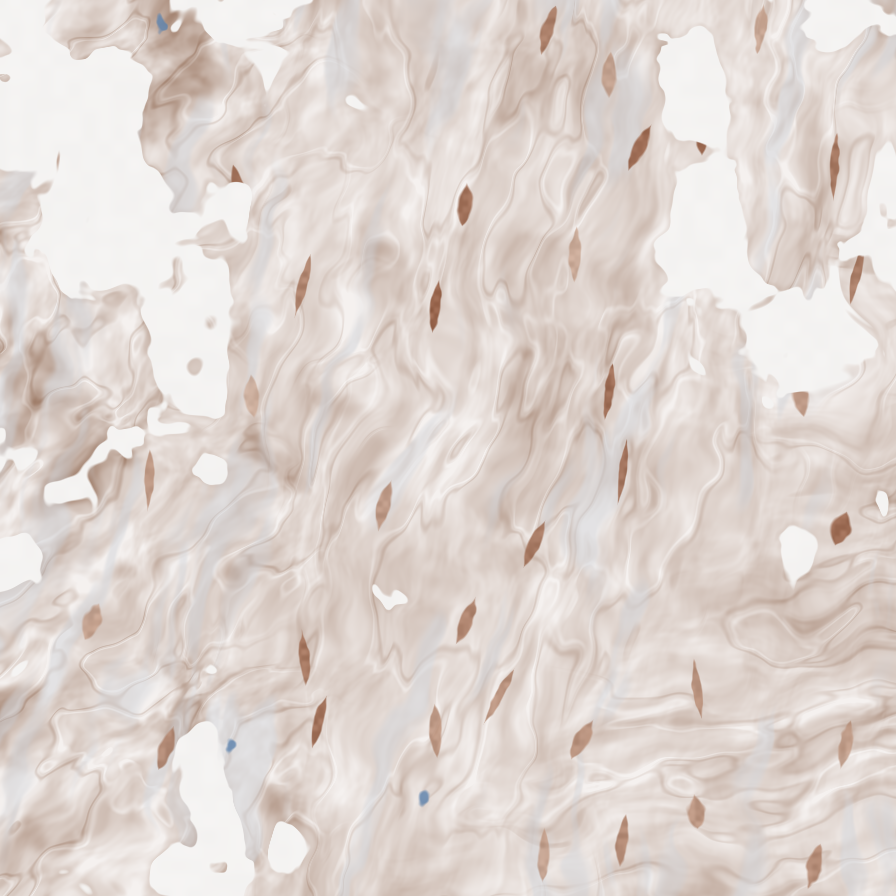
This texture is drawn by a Shadertoy shader. Its source:

```glsl
// Stained fibrous tissue: pale wavy bundles, white gaps, brown spindle nuclei, rare blue specks.

float hash(vec2 p) {
    vec3 q = fract(p.xyx * 0.1031);
    q += dot(q, q.yzx + 33.33);
    return fract((q.x + q.y) * q.z);
}

float noise(vec2 p) {
    vec2 cell = floor(p), f = fract(p);
    f = f * f * f * (f * (f * 6.0 - 15.0) + 10.0);
    return mix(mix(hash(cell), hash(cell + vec2(1, 0)), f.x),
               mix(hash(cell + vec2(0, 1)), hash(cell + vec2(1, 1)), f.x), f.y);
}

float fbm(vec2 p, int octaves) {
    float sum = 0.0, weight = 0.5, total = 0.0;
    for (int i = 0; i < octaves; i++) {
        sum += weight * noise(p);
        total += weight;
        weight *= 0.52;
        p = p * 2.03 + vec2(17.3, 9.1);
    }
    return sum / total;
}

// x runs across the fibres, y along them; lean is measured from vertical.
vec2 fibreAxes(vec2 p, float lean) {
    float c = cos(lean), s = sin(lean);
    return vec2(c * p.x - s * p.y, s * p.x + c * p.y);
}

// Relief shading plus thin dark creases and bright glints along contours.
float folds(vec2 p) {
    float height = fbm(p, 4);
    float slope = fbm(p + vec2(0.3, 0.12), 4) - height;
    float outline = fbm(p * 0.8 + 41.0, 3);
    float crease = 1.0 - smoothstep(0.0, 0.035, abs(outline - 0.47));
    float glint = 1.0 - smoothstep(0.0, 0.03, abs(outline - 0.54));
    return 0.75 * slope + 0.25 * (height - 0.5) - 0.17 * crease + 0.11 * glint;
}

// Spindle nuclei on a jittered grid: rgb is colour, a is coverage.
vec4 nuclei(vec2 uv) {
    vec4 result = vec4(0);
    vec2 home = floor(uv * 8.0);
    for (int y = -1; y <= 1; y++)
    for (int x = -1; x <= 1; x++) {
        vec2 id = home + vec2(x, y) + 50.0;
        vec2 centre = (id - 50.0 + 0.1 + 0.8 * vec2(hash(id + 3.1), hash(id + 7.7))) / 8.0;
        float chance = mix(0.3, 0.68, smoothstep(0.15, 0.4, centre.x));
        if (hash(id + 13.0) > chance) continue;
        vec2 p = fibreAxes(uv - centre, 0.2 + 0.7 * (hash(id + 21.0) - 0.5));
        float halfLength = mix(0.019, 0.036, hash(id + 31.0));
        float halfWidth = mix(0.011, 0.005, hash(id + 31.0));
        p.x += 4.0 * (hash(id + 37.0) - 0.5) * p.y * p.y;
        float along = p.y / halfLength;
        float d = abs(p.x) / halfWidth + along * along + 0.35 * (noise(uv * 110.0) - 0.5);
        float depth = hash(id + 43.0);
        float cover = smoothstep(1.12, 0.72, d) * mix(0.65, 0.95, depth);
        vec3 stain = mix(vec3(0.78, 0.63, 0.54), vec3(0.58, 0.37, 0.27), depth);
        stain += 0.12 * (noise(uv * 150.0) - 0.5);
        if (cover > result.a) result = vec4(stain, cover);
    }
    return result;
}

// Sparse, ragged blue flecks, mostly in the upper left.
float blueFlecks(vec2 uv) {
    vec2 id = floor(uv * 14.0);
    vec2 p = fract(uv * 14.0) - 0.3 - 0.4 * vec2(hash(id + 61.0), hash(id + 67.0));
    float chance = 0.015 + 0.1 * smoothstep(0.5, 0.1, uv.x) * smoothstep(0.6, 0.8, uv.y);
    float d = length(p * vec2(1.3, 0.9)) + 0.12 * (noise(uv * 130.0) - 0.5);
    return step(hash(id + 71.0), chance) * smoothstep(0.13, 0.06, d);
}

void mainImage(out vec4 fragColor, in vec2 fragCoord) {
    vec2 uv = fragCoord / iResolution.xy;
    vec2 sway = vec2(fbm(uv * 7.0 + 5.0, 3), fbm(uv * 7.0 + 29.0, 3)) - 0.5;
    vec2 p = uv + 0.09 * sway;

    // Steep bundles in the middle, flat ones lower right, loose clumps at left
    float flatZone = smoothstep(0.48, 0.68, uv.x - 0.6 * uv.y + 0.5 * sway.x);
    float looseZone = smoothstep(0.42, 0.22, uv.x + 0.4 * sway.y);
    float steep = folds(fibreAxes(p, 0.28) * vec2(25, 8) + 60.0);
    float level = folds(fibreAxes(p, 1.4) * vec2(24, 8) + 90.0);
    float loose = folds(fibreAxes(p, 0.8) * vec2(23, 13) + 120.0);
    float relief = mix(mix(steep, level, flatZone), loose * 1.25, looseZone);

    float clump = smoothstep(0.5, 0.78, fbm(p * 10.0 + 77.0, 4));
    float tone = 0.78 + 1.15 * relief + 0.3 * (fbm(uv * 6.0 + 11.0, 3) - 0.5);
    tone -= clump * mix(0.16, 0.5, looseZone);
    tone += 0.1 * (fbm(fibreAxes(p, 0.3) * vec2(120, 45) + 33.0, 2) - 0.5);

    // Torn white gaps with shaded rims
    float limit = mix(0.82, 0.69, smoothstep(0.62, 0.78, uv.x));
    limit = mix(limit, 0.6, looseZone) + 0.07 * smoothstep(0.35, 0.15, uv.y);
    float tear = fbm(p * vec2(9.0, 8.0) + 150.0, 4) - limit;
    float gap = smoothstep(0.0, 0.018, tear);
    tone -= 0.16 * smoothstep(-0.05, 0.0, tear) * noise(uv * 14.0 + 8.0);

    vec3 color = mix(vec3(0.66, 0.54, 0.47), vec3(0.96, 0.945, 0.938), clamp(tone, -0.25, 1.0));

    // Faint cool grey threads
    float thread = smoothstep(0.62, 0.78, fbm(fibreAxes(p, 0.25) * vec2(28, 5) + 200.0, 3));
    color = mix(color, vec3(0.82, 0.83, 0.85), 0.5 * thread);

    vec4 nucleus = nuclei(uv + 0.012 * sway);
    color = mix(color, nucleus.rgb, nucleus.a);
    color = mix(color, vec3(0.958, 0.953, 0.948) + 0.012 * (noise(uv * 60.0) - 0.5), gap);
    color = mix(color, vec3(0.36, 0.51, 0.68), 0.8 * blueFlecks(uv));
    fragColor = vec4(color, 1.0);
}
```
